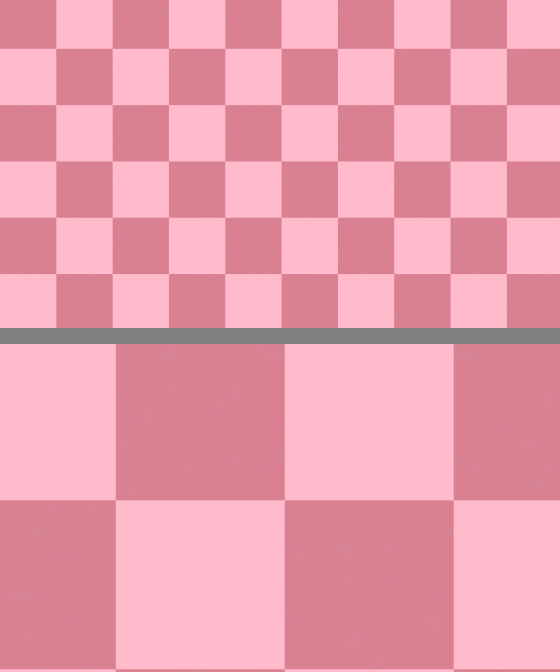
Top, the full canvas; bottom, a detail of the centre.
Write a Shadertoy shader that draws this pattern.

```glsl
// Two-tone pink checkerboard: ten columns by six rows of square cells.
// The product of two antialiased square waves picks the tone of each cell,
// and faint gradient noise gives the darker cells a slight mottling.

const float CELL_SIZE = 0.1717;               // in canvas heights
const vec2 GRID_SHIFT = vec2(0.0, 0.0073);    // bottom row is slightly cropped
const vec3 LIGHT_PINK = vec3(1.0, 0.73, 0.80);
const vec3 DARK_ROSE = vec3(0.85, 0.50, 0.57);
const vec3 MUTED_ROSE = vec3(0.84, 0.52, 0.58);

// Pseudo-random unit gradient for a lattice point
vec2 hashGradient(vec2 cell) {
    float angle = 6.2832 * fract(sin(dot(cell, vec2(127.1, 311.7))) * 43758.5);
    return vec2(cos(angle), sin(angle));
}

float cornerNoise(vec2 cell, vec2 local, vec2 corner) {
    return dot(hashGradient(cell + corner), local - corner);
}

// Gradient noise, roughly -0.7 to 0.7
float gradientNoise(vec2 p) {
    vec2 cell = floor(p);
    vec2 local = p - cell;
    vec2 blend = local * local * local * (local * (local * 6.0 - 15.0) + 10.0);
    float low = mix(cornerNoise(cell, local, vec2(0, 0)),
                    cornerNoise(cell, local, vec2(1, 0)), blend.x);
    float high = mix(cornerNoise(cell, local, vec2(0, 1)),
                     cornerNoise(cell, local, vec2(1, 1)), blend.x);
    return mix(low, high, blend.y);
}

// Square wave per axis: +1 in even cells, -1 in odd, with smoothed edges
vec2 squareWave(vec2 grid, float edgeWidth) {
    vec2 signedDistance = 0.5 - abs(mod(grid + 0.5, 2.0) - 1.0);
    return clamp(2.0 * signedDistance / edgeWidth, -1.0, 1.0);
}

// 0 in light cells, 1 in dark cells
float checkerMask(vec2 grid, float edgeWidth) {
    vec2 wave = squareWave(grid, edgeWidth);
    return 0.5 - 0.5 * wave.x * wave.y;
}

void mainImage(out vec4 fragColor, in vec2 fragCoord) {
    vec2 p = fragCoord / iResolution.y;
    vec2 grid = (p + GRID_SHIFT) / CELL_SIZE;
    float pixelWidth = 1.0 / (iResolution.y * CELL_SIZE);

    // Faint mottling of the dark tone
    float mottle = smoothstep(0.1, 0.6, gradientNoise(p * 45.0));
    vec3 rose = mix(DARK_ROSE, MUTED_ROSE, mottle);

    vec3 color = mix(LIGHT_PINK, rose, checkerMask(grid, pixelWidth));
    fragColor = vec4(color, 1.0);
}
```
